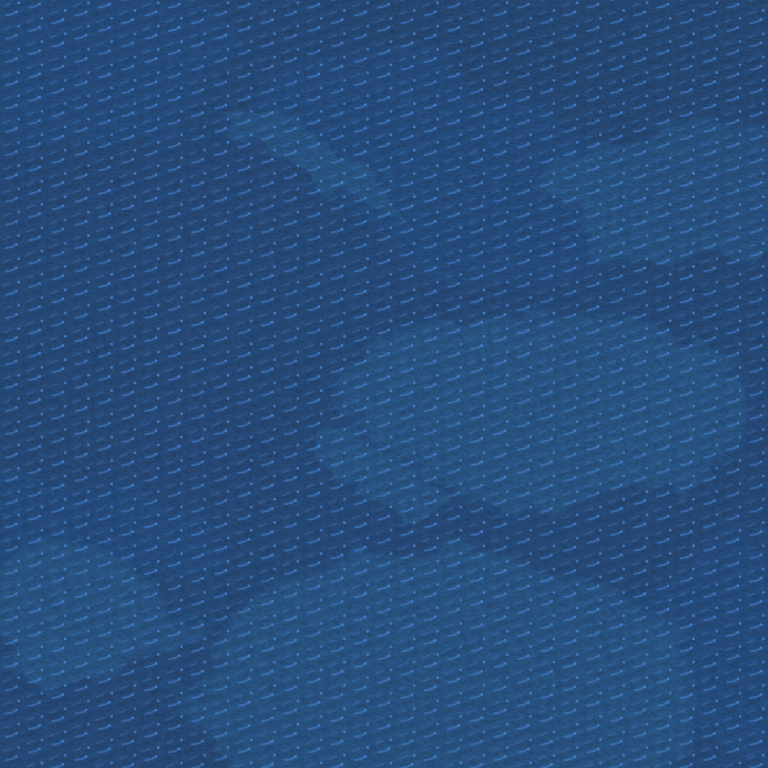
Give the GLSL for this texture, as a WebGL 2 fragment shader.

```glsl
#version 300 es
precision highp float;
// Blue water: slanted rows of short broken glints and beads over broad, ragged patches of tone.
uniform vec2 u_resolution;
out vec4 fragColor;

const float COLUMNS = 33.0;      // glints across the canvas
const float ROW_HEIGHT = 1.0;    // row spacing, in column widths
const float SLOPE = 1.0 / 3.0;   // rise of each row per column
const vec3 DEEP = vec3(0.144, 0.276, 0.445);
const vec3 BLUE = vec3(0.146, 0.298, 0.495);
const vec3 SHOAL = vec3(0.160, 0.326, 0.505);
const vec3 GLINT = vec3(0.260, 0.510, 0.810);

float hash(vec2 p) {
    return fract(sin(dot(p, vec2(127.1, 311.7))) * 43758.5453);
}

float noise(vec2 p) {
    vec2 i = floor(p), f = fract(p);
    f = f * f * (3.0 - 2.0 * f);
    float low = mix(hash(i), hash(i + vec2(1, 0)), f.x);
    float high = mix(hash(i + vec2(0, 1)), hash(i + vec2(1, 1)), f.x);
    return mix(low, high, f.y);
}

float segment(vec2 p, vec2 a, vec2 b) {
    vec2 d = b - a;
    return length(p - a - d * clamp(dot(p - a, d) / dot(d, d), 0.0, 1.0));
}

float stroke(float dist, float radius, float blur) {
    return 1.0 - smoothstep(radius - blur, radius + blur, dist);
}

// Sheared rounded diamond with a crisp edge.
float patchMask(vec2 p, vec2 centre, vec2 size, float shear) {
    vec2 d = p - centre;
    d.y -= shear * d.x;
    d = abs(d / size);
    float dist = mix(length(d), d.x + d.y, 0.35);
    return 1.0 - smoothstep(0.95, 1.05, dist);
}

// Displaces patch edges with a coarse wobble and small steps.
vec2 ragged(vec2 p) {
    vec2 coarse = vec2(noise(p * 11.0), noise(p * 11.0 + 40.0)) - 0.5;
    vec2 fine = vec2(noise(p * 45.0 + 11.0), noise(p * 45.0 + 70.0)) - 0.5;
    return p + coarse * vec2(0.07, 0.06) + fine * vec2(0.034, 0.024);
}

vec3 waterTone(vec2 uv) {
    vec2 p = ragged(uv);
    float drift = noise(uv * vec2(3.0, 4.0) + 5.0);
    vec3 tone = mix(DEEP, BLUE, 0.25 * smoothstep(0.3, 0.75, drift));

    // Blue mid-tones
    float blue = patchMask(p, vec2(0.07, 0.31), vec2(0.20, 0.09), -0.15);
    blue = max(blue, patchMask(p, vec2(0.60, 0.78), vec2(0.27, 0.13), -0.30));
    blue = max(blue, patchMask(p, vec2(0.08, 0.92), vec2(0.24, 0.13), 0.0));
    blue = max(blue, patchMask(p, vec2(0.94, 0.18), vec2(0.13, 0.16), 0.0));
    tone = mix(tone, BLUE, blue * 0.6);

    // Pale shoals
    float shoal = patchMask(p, vec2(0.72, 0.475), vec2(0.28, 0.14), 0.0);
    shoal = max(shoal, patchMask(p, vec2(0.58, 0.09), vec2(0.35, 0.21), 0.0));
    shoal = max(shoal, patchMask(p, vec2(0.06, 0.20), vec2(0.20, 0.10), -0.15));
    shoal = max(shoal, patchMask(p, vec2(0.475, 0.375), vec2(0.085, 0.045), -0.20));
    shoal = max(shoal, patchMask(p, vec2(0.89, 0.745), vec2(0.21, 0.10), 0.0));
    shoal = max(shoal, patchMask(p, vec2(0.42, 0.785), vec2(0.14, 0.035), -0.45));
    return mix(tone, SHOAL, shoal * (0.70 + 0.25 * drift));
}

// Brightness of one glint cell; p is in column widths.
float glints(vec2 p, float blur) {
    float column = floor(p.x);
    float y = p.y - SLOPE * column;
    float row = floor(y / ROW_HEIGHT);
    vec2 local = vec2(p.x - column - 0.5, y - (row + 0.5) * ROW_HEIGHT);
    float vary = 0.82 + 0.18 * hash(vec2(column, row));

    // Main row: a bent dash with a bright tip
    float dash = stroke(segment(local, vec2(-0.24, -0.16), vec2(0.02, -0.11)), 0.045, blur);
    dash = max(dash, stroke(segment(local, vec2(0.02, -0.11), vec2(0.22, 0.0)), 0.045, blur));
    float tip = stroke(length(local - vec2(0.20, -0.01)), 0.060, blur);

    // Half-way row: a bead and a faint dash
    float bead = stroke(length(local - vec2(0.30, 0.38)), 0.060, blur);
    float faint = stroke(segment(local, vec2(-0.34, 0.22), vec2(-0.06, 0.33)), 0.040, blur);
    return vary * max(max(0.58 * dash, 0.92 * tip), max(0.88 * bead, 0.30 * faint));
}

// Slanted ripple bands plus fine grain, centred on zero.
float ripples(vec2 p) {
    float band = cos(12.56637 / ROW_HEIGHT * (p.y - SLOPE * p.x));
    float grain = noise(p * vec2(8.0, 13.0)) - 0.5;
    return 0.15 * grain - 0.03 * band;
}

void main() {
    vec2 uv = gl_FragCoord.xy / u_resolution;
    vec2 cell = uv * COLUMNS;
    float blur = 0.65 * COLUMNS / min(u_resolution.x, u_resolution.y);
    vec3 color = waterTone(uv) * (1.0 + ripples(cell));
    color = mix(color, GLINT, glints(cell, blur));
    fragColor = vec4(color, 1.0);
}
```
